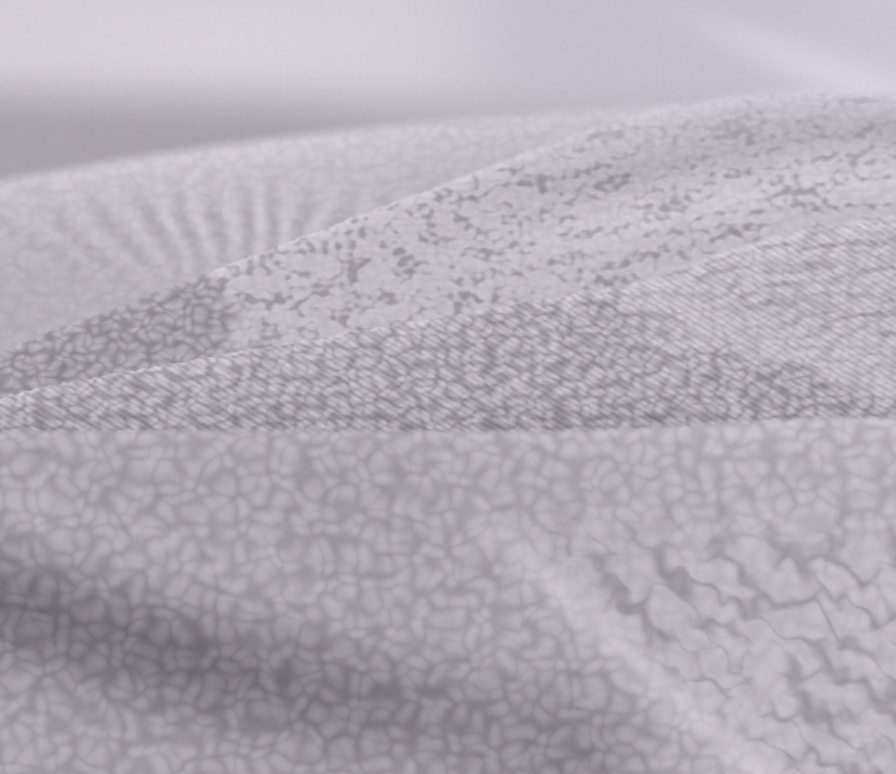
Reproduce this texture procedurally as a WebGL 1 fragment shader.

```glsl
precision highp float;
// Soft folds of pale lilac-grey printed cloth, sharp in the middle and blurred near and far.
uniform vec2 u_resolution;

vec2 gradientAt(vec2 cell) {
  vec3 h = fract(cell.xyx * vec3(0.1031, 0.1030, 0.0973));
  h += dot(h, h.yzx + 33.33);
  float angle = 6.2832 * fract((h.x + h.y) * h.z);
  return vec2(cos(angle), sin(angle));
}

float gradientNoise(vec2 p) {
  vec2 i = floor(p), f = fract(p), e = vec2(1.0, 0.0);
  vec2 u = f * f * f * (f * (f * 6.0 - 15.0) + 10.0);
  float low = mix(dot(gradientAt(i), f), dot(gradientAt(i + e), f - e), u.x);
  float high = mix(dot(gradientAt(i + e.yx), f - e.yx),
                   dot(gradientAt(i + 1.0), f - 1.0), u.x);
  return 1.5 * mix(low, high, u.y);
}

float bell(float d, float width) {
  return exp(-d * d / (width * width));
}

// Distance to the nearest jittered dot
float dotDistance(vec2 p) {
  float nearest = 4.0;
  for (int j = -1; j <= 1; j++) {
    for (int i = -1; i <= 1; i++) {
      vec2 cell = floor(p) + vec2(float(i), float(j));
      nearest = min(nearest, length(cell + 0.5 + 0.3 * gradientAt(cell) - p));
    }
  }
  return nearest;
}

// Pale round islands on a darker ground, about -1 to 1
float mottle(vec2 p) {
  vec2 w = p + 0.5 * vec2(gradientNoise(p * 0.6), gradientNoise(p * 0.6 + 31.0));
  float islands = 1.0 - 2.0 * smoothstep(0.1, 0.75, dotDistance(w));
  return islands + 0.6 * gradientNoise(p * 1.1 + 7.0) + 0.35 * gradientNoise(p * 0.3);
}

float farCloth(vec2 p) {
  float shade = 1.0 - smoothstep(0.83, 0.93, p.y + 0.035 * p.x);
  float t = 0.80 + 0.02 * bell(p.x - 0.25, 0.25) * bell(p.y - 0.95, 0.06);
  t -= 0.135 * shade * (1.0 - 0.7 * smoothstep(0.3, 0.75, p.x));
  t -= 0.045 * smoothstep(0.4, 0.65, p.x) * (1.0 - 0.5 * smoothstep(0.8, 1.0, p.x));
  float streak = p.y - 0.97 + 0.44 * (p.x - 0.78);
  return t + 0.045 * bell(streak, 0.03) * smoothstep(0.68, 0.9, p.x);
}

float backFold(vec2 p, vec2 q, float depth) {
  float t = 0.70 + 0.09 * exp(-depth * 18.0) + 0.02 * bell(p.x - 0.3, 0.2);
  // Fan of blurred strokes
  vec2 fan = p - vec2(0.28, 0.48);
  float rays = sin(atan(fan.x, fan.y) * 46.0 + 1.5 * gradientNoise(q * 14.0));
  float window = bell(p.y - 0.705, 0.05) * bell(p.x - 0.25, 0.19);
  return t + 0.045 * rays * window + 0.014 * mottle(q * vec2(60.0, 80.0));
}

float middleFold(vec2 p, vec2 q, float depth) {
  float edge = p.x + 0.3 * (p.y - 0.60) + 0.025 * gradientNoise(q * 30.0);
  float pale = smoothstep(0.235, 0.27, edge);
  float t = mix(0.64, 0.745, pale) + mix(0.05, 0.015, pale) * mottle(q * vec2(72.0, 100.0));
  // Scattered dark blotches, drawn out into streaks on the right
  float run = smoothstep(0.42, 0.75, p.x);
  float fine = gradientNoise(q * vec2(95.0, 130.0));
  float spots = gradientNoise(q * vec2(32.0, 52.0)) + fine;
  float streaks = gradientNoise(vec2(q.x * 14.0, (q.y - 0.2 * q.x) * 75.0)) + 0.8 * fine;
  float soft = 1.0 - 0.6 * smoothstep(0.76, 0.86, p.y);
  t -= 0.12 * pale * soft * smoothstep(-0.1, 1.0, mix(spots, streaks, run));
  float swell = p.y - 0.67 - 0.10 * smoothstep(0.45, 1.0, p.x);
  t += 0.04 * bell(swell, 0.03) * run - 0.035 * bell(swell - 0.065, 0.025) * run;
  return t + 0.02 * pale * exp(-depth * 35.0) + 0.05 * exp(-depth * 130.0);
}

float sharpFold(vec2 p, vec2 q, float depth) {
  float band = p.y - 0.60 + 0.36 * (p.x - 0.69) + 0.03 * gradientNoise(q * 22.0);
  float pale = smoothstep(0.63, 0.75, p.x) * smoothstep(-0.025, 0.01, band);
  float t = 0.67 + 0.06 * pale + mix(0.058, 0.03, pale) * mottle(q * vec2(64.0, 88.0));
  // Dark printed lines following the crest
  float lines = sin(depth * 300.0 + 5.0 * gradientNoise(q * vec2(11.0, 30.0)));
  float broken = smoothstep(-0.5, 0.5, gradientNoise(q * vec2(28.0, 60.0)));
  t -= 0.07 * pale * broken * smoothstep(-0.4, 1.0, lines) * smoothstep(0.0, 0.08, band);
  t -= 0.025 * (1.0 - smoothstep(0.45, 0.50, p.y));
  // Twill weave
  float weave = sin(q.x * 500.0 + q.y * 850.0 + gradientNoise(q * 90.0));
  weave *= 0.7 + 0.6 * gradientNoise(q * vec2(190.0, 150.0));
  return t + 0.03 * weave + 0.02 * exp(-depth * 25.0) + 0.06 * exp(-depth * 150.0);
}

float nearFold(vec2 p, vec2 q, float depth) {
  float t = 0.66 + 0.045 * smoothstep(0.35, 0.9, p.x) + 0.04 * exp(-depth * 35.0);
  // Shadowed hollow running from the left to the bottom centre
  float hollow = p.y - 0.22 + 0.40 * p.x - 0.2 * p.x * p.x;
  float reach = 1.0 - smoothstep(0.15, 0.65, p.x);
  t -= (0.075 + 0.075 * reach) * bell(hollow, 0.08) * (1.0 - smoothstep(0.62, 0.76, p.x));
  t += 0.025 * bell(hollow - 0.125, 0.05) * reach;
  t -= 0.05 * bell(p.x - 0.65, 0.1) * bell(p.y, 0.09);
  // Pale curved border with a block print beyond it
  float across = p.x - 0.56 - 0.85 * (0.29 - p.y) - 0.3 * pow(0.29 - p.y, 2.0);
  float low = 1.0 - smoothstep(0.26, 0.38, p.y);
  float printArea = smoothstep(-0.02, 0.03, across) * low;
  t += 0.04 * bell(across - 0.015, 0.03) * low + 0.03 * printArea;
  vec2 block = vec2(across * 25.0, q.y * 22.0 - q.x * 6.0) + 0.4 * gradientNoise(q * 40.0);
  float joints = smoothstep(0.35, 0.75, dotDistance(block));
  t -= 0.10 * joints * printArea * smoothstep(0.02, 0.07, across);
  return t + mix(0.034, 0.016, printArea) * mottle(q * vec2(50.0, 54.0));
}

void main() {
  vec2 p = gl_FragCoord.xy / u_resolution, q = p * vec2(1.0, 0.863);
  float x = p.x, blur = smoothstep(0.45, 0.9, x);
  // Height of each crest above the pixel, back to front
  float fuzz = 0.0018 * gradientNoise(vec2(x * 150.0, 2.5));
  float back = 0.766 + 0.215 * x - 0.12 * x * x + 0.018 * pow(x, 6.0) - p.y;
  float middle = 0.547 + 0.435 * x - 0.65 * pow(max(x - 0.6, 0.0), 2.0) + fuzz - p.y;
  float sharp = 0.492 + 0.2 * x + 0.03 * smoothstep(0.68, 0.9, x)
              - 0.006 * exp(-x * 20.0) + fuzz - p.y;
  float near = 0.442 + 0.018 * smoothstep(0.55, 1.0, x) - p.y;
  float wide = 0.003 + 0.012 * blur, thin = 0.002 + 0.006 * blur;

  float tone = farCloth(p);
  tone = mix(tone, backFold(p, q, max(back, 0.0)), smoothstep(-0.012, 0.012, back));
  tone = mix(tone, middleFold(p, q, max(middle, 0.0)), smoothstep(-wide, wide, middle));
  tone = mix(tone, sharpFold(p, q, max(sharp, 0.0)), smoothstep(-thin, thin, sharp));
  tone = mix(tone, nearFold(p, q, max(near, 0.0)), smoothstep(-0.006, 0.006, near));
  tone = 0.705 + 1.2 * (tone - 0.7) + 0.01 * gradientNoise(q * 210.0);
  // Lilac tint, cooler in the far right
  float cool = smoothstep(0.75, 0.95, p.y) * smoothstep(0.2, 0.8, x);
  gl_FragColor = vec4(tone - 0.008 * cool, tone - 0.026 + 0.006 * cool,
                      tone + 0.006 + 0.02 * cool, 1.0);
}
```
